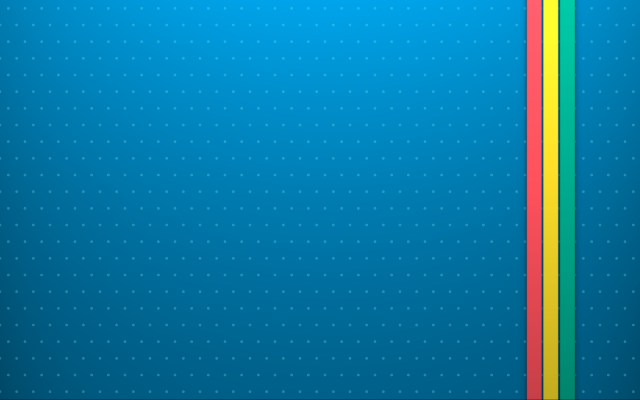
Write a WebGL 2 fragment shader that draws this background.

```glsl
#version 300 es
precision highp float;

uniform vec2 u_resolution;
out vec4 fragColor;

// Soft coverage: 1 where the signed distance is negative
float cover(float dist, float blur) {
    return 1.0 - smoothstep(-0.5 * blur, 0.5 * blur, dist);
}

// Blue field, brightest at the top centre and darker toward the sides
vec3 backdrop(vec2 uv) {
    float down = 1.0 - uv.y;
    float side = abs(uv.x - 0.52) * 2.0;
    float level = 0.645 - 0.365 * down + 0.095 * down * down;
    level *= 1.0 - mix(0.19, 0.13, down) * side * side;
    float edge = min(uv.x, 1.0 - uv.x);
    level *= 1.0 - mix(0.04, 0.14, down * down) * exp(-edge * 18.0);
    return level * vec3(0.0, 1.0, 1.43);
}

// Staggered dots, one per unit cell
float dots(vec2 grid, float pixel) {
    float row = floor(grid.y);
    float shift = 0.5 * mod(row, 2.0);
    vec2 local = vec2(fract(grid.x - shift + 0.5), fract(grid.y)) - 0.5;
    return cover(length(local) - 0.083, pixel);
}

vec3 stripeColor(int index) {
    if (index == 0) return vec3(1.02, 0.325, 0.37);
    if (index == 1) return vec3(1.0, 0.88, 0.16);
    return vec3(0.0, 0.68, 0.565);
}

void main() {
    vec2 uv = gl_FragCoord.xy / u_resolution;
    float pixel = 24.0 / u_resolution.y;
    // Twenty-four cells span the height
    vec2 grid = vec2(uv.x * 38.4, uv.y * 24.0);

    vec3 color = backdrop(uv);
    color = mix(color, vec3(0.55, 0.95, 1.0), 0.25 * dots(grid, pixel));

    // Shadow around the whole band
    float bandDist = abs(grid.x - 33.05) - 1.45;
    color *= 1.0 - 0.35 * exp(-max(bandDist, 0.0) * 9.0);

    // Three vertical stripes that dim toward the bottom
    float light = mix(0.76, 1.17, uv.y);
    for (int i = 0; i < 3; i++) {
        float dist = abs(grid.x - 32.05 - float(i)) - 0.45;
        float rim = 1.0 - 0.12 * smoothstep(-0.08, 0.0, dist);
        vec3 stripe = min(stripeColor(i) * light, 1.0) * rim;
        color = mix(color, stripe, cover(dist, pixel));
    }

    // Thin dark line along the bottom edge
    color *= 1.0 - 0.25 * cover(grid.y - 0.06, pixel);
    fragColor = vec4(color, 1.0);
}
```
